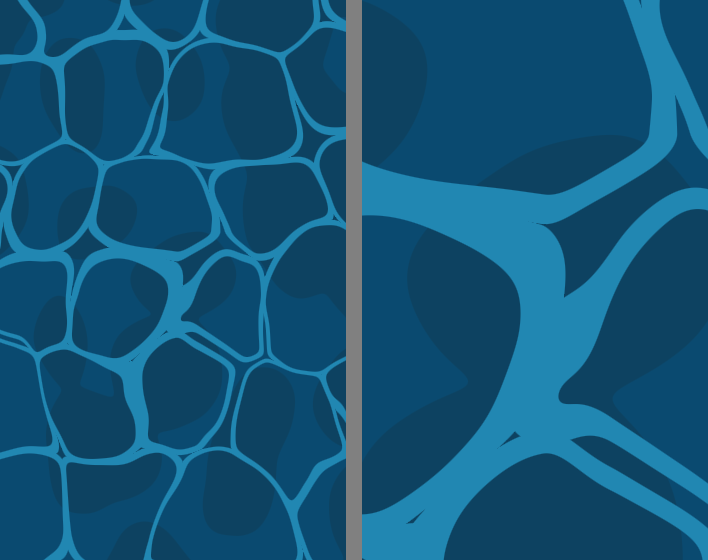
Left: the whole. Right: its middle third, enlarged.
Give the GLSL for this texture, as a WebGL 2 fragment shader.

```glsl
#version 300 es
precision highp float;
// Stylised water surface: a web of light caustic lines over two-tone blue depths.

#define CELLS 5.5        // web cells per canvas height
#define BLOBS 4.8        // dark patches per canvas height
#define LINE 0.031       // half width of a web line, in cells
#define ROUND_MIN 0.03   // corner rounding at tight junctions
#define ROUND_MAX 0.115  // corner rounding at open junctions
#define SPLIT 0.065      // how far lines part into lens-shaped gaps
#define WARP 0.36        // large bends of the lines
#define WOBBLE 0.08      // small bends of the lines
#define JITTER 0.72      // scatter of the cell centres

uniform vec2 u_resolution;
out vec4 fragColor;

const vec3 DEEP = vec3(0.05, 0.26, 0.38);
const vec3 BLUE = vec3(0.04, 0.29, 0.44);
const vec3 LIGHT = vec3(0.13, 0.53, 0.70);

// Integer hash of a grid cell and a seed
vec3 hash3(vec2 cell, int seed) {
    uvec3 v = uvec3(ivec3(ivec2(cell), seed)) * 1664525u + 1013904223u;
    v.x += v.y * v.z; v.y += v.z * v.x; v.z += v.x * v.y;
    v ^= v >> 16u;
    v.x += v.y * v.z; v.y += v.z * v.x; v.z += v.x * v.y;
    return vec3(v >> 8u) / 16777216.0;
}

// Smooth value noise, two independent channels in 0..1
vec2 noise2(vec2 p, int seed) {
    vec2 i = floor(p), f = p - i;
    f = f * f * f * (f * (f * 6.0 - 15.0) + 10.0);
    vec2 low = mix(hash3(i, seed).xy, hash3(i + vec2(1, 0), seed).xy, f.x);
    vec2 high = mix(hash3(i + vec2(0, 1), seed).xy, hash3(i + vec2(1, 1), seed).xy, f.x);
    return mix(low, high, f.y);
}

vec2 bend(vec2 p, int seed) {
    return p + WARP * (noise2(p, seed) - 0.5)
             + WOBBLE * (noise2(p * 2.7, seed + 1) - 0.5);
}

// Rounded cell border distance: 0 on edges, negative inside open junctions
float webDistance(vec2 p, float rounding) {
    vec2 base = floor(p);
    float nearest = 1e3, sum = 0.0;
    for (int y = -2; y <= 2; y++)
    for (int x = -2; x <= 2; x++) {
        vec2 cell = base + vec2(x, y);
        vec2 site = cell + 0.5 + JITTER * (hash3(cell, 11).xy - 0.5);
        site.x += 0.5 * mod(cell.y, 2.0) - 0.25;
        vec2 d = p - site;
        float power = 0.5 * dot(d, d);
        nearest = min(nearest, power);
        sum += exp(-power / rounding);
    }
    float others = sum * exp(nearest / rounding) - 1.0;
    return -rounding * log(max(others, 1e-6));
}

// Merged round patches: positive inside
float patchField(vec2 p) {
    const float blend = 0.05;
    vec2 base = floor(p);
    float sum = 0.0;
    for (int y = -2; y <= 2; y++)
    for (int x = -2; x <= 2; x++) {
        vec2 cell = base + vec2(x, y);
        vec3 h = hash3(cell, 23);
        vec2 centre = cell + 0.5 + JITTER * (h.xy - 0.5);
        float radius = mix(0.34, 0.62, h.z);
        sum += exp((radius - length(p - centre)) / blend);
    }
    return blend * log(max(sum, 1e-6));
}

// Antialiased step at zero
float cover(float d) {
    float w = max(fwidth(d), 1e-4);
    return clamp(d / w + 0.5, 0.0, 1.0);
}

void main() {
    vec2 uv = gl_FragCoord.xy / u_resolution.y;

    // Two-tone depths
    vec2 q = bend(uv * BLOBS * vec2(1.08, 0.93), 31);
    vec3 colour = mix(BLUE, DEEP, cover(patchField(q)));

    // Web lines, open at some junctions and split along some edges
    vec2 p = uv * CELLS;
    vec2 variety = noise2(p * 1.4, 47);
    float rounding = mix(ROUND_MIN, ROUND_MAX, smoothstep(0.15, 0.8, variety.x));
    float web = webDistance(bend(p, 53), rounding);
    web -= SPLIT * smoothstep(0.6, 0.9, variety.y);
    float line = cover(LINE - web) * cover(web + LINE);

    fragColor = vec4(mix(colour, LIGHT, line), 1.0);
}
```
